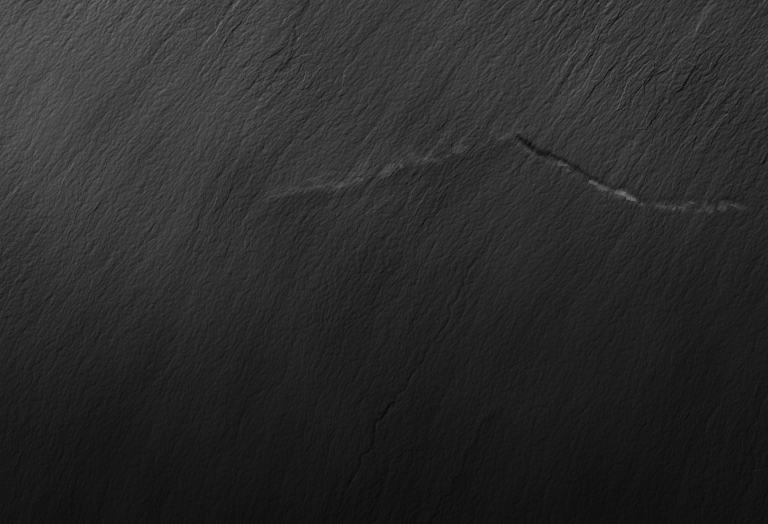
A WebGL 2 fragment shader for this texture:

```glsl
#version 300 es
precision highp float;

uniform vec2 u_resolution;
out vec4 fragColor;

vec2 hash2(vec2 cell) {
    vec3 v = fract(vec3(cell.xyx) * vec3(0.1031, 0.1030, 0.0973));
    v += dot(v, v.yzx + 33.33);
    return fract((v.xx + v.yz) * v.zy);
}

// Squared distance to the nearest scattered point, and that point's random id
vec2 cellular(vec2 p) {
    vec2 base = floor(p);
    vec2 nearest = vec2(9.0, 0.0);
    for (int y = -1; y <= 1; y++) {
        for (int x = -1; x <= 1; x++) {
            vec2 cell = base + vec2(x, y);
            vec2 jitter = hash2(cell);
            vec2 d = cell + jitter - p;
            float dist = dot(d, d);
            if (dist < nearest.x) nearest = vec2(dist, jitter.x);
        }
    }
    return nearest;
}

// Layered sines, roughly -1 to 1
float waves(vec2 p) {
    float sum = 0.0;
    float amp = 0.5;
    for (int i = 0; i < 4; i++) {
        sum += amp * sin(p.x + 1.7 * sin(p.y * 0.8 + float(i))) * cos(p.y * 0.9 + 0.6 * p.x);
        p = mat2(1.5, 1.1, -1.1, 1.5) * p + 2.3;
        amp *= 0.55;
    }
    return sum;
}

// Coordinates along and across the cleavage, which leans over towards the top
vec2 cleavage(vec2 p) {
    return vec2(p.y + 0.3 * p.x, p.x - 0.28 * p.y - 0.28 * p.y * p.y);
}

// Faceted grain, faint flakes and sparse sharp-edged plates
float slateHeight(vec2 p, float plates) {
    vec2 q = cleavage(p);
    q.y += 0.010 * waves(q * vec2(9.0, 14.0)) + 0.004 * waves(p * 55.0);
    vec2 grain = cellular(q * vec2(110.0, 165.0) + 19.0);
    float h = -0.18 * cellular(q * vec2(7.0, 34.0)).x;
    h -= 0.17 * cellular(q * vec2(22.0, 80.0) + 7.0).x;
    h += 0.09 * grain.y - 0.17 * grain.x;
    float plate = cellular(q * vec2(8.0, 30.0) + 31.0).y;
    float chip = cellular(q * vec2(26.0, 62.0) + 53.0).y;
    return h + plates * (plate * plate + 0.7 * chip * chip);
}

float span(float t, float start, float end, float fade) {
    return smoothstep(start, start + fade, t) * (1.0 - smoothstep(end - fade, end, t));
}

float ridge(float offset, float width) {
    return exp(-offset * offset / (width * width));
}

// Dark fissure with a lit lip on one side
float fissure(float offset, float width) {
    return 0.45 * ridge(offset - 1.8 * width, width) - ridge(offset, width);
}

float baseTone(vec2 p, float aspect) {
    float tone = mix(0.066, 0.228, smoothstep(-0.12, 1.02, p.y));
    vec2 corner = p - vec2(0.0, 1.0);
    tone += 0.078 * exp(-3.5 * dot(corner, corner));
    tone += 0.016 * ridge(length(p - vec2(0.25, 0.62)), 0.35);
    tone -= 0.030 * smoothstep(0.78, 1.0, p.x / aspect) * smoothstep(0.1, 0.5, p.y);
    return tone;
}

void main() {
    vec2 p = gl_FragCoord.xy / u_resolution.y;
    float aspect = u_resolution.x / u_resolution.y;

    // Relief lit from the upper left
    vec2 bent = p + 0.020 * vec2(waves(p * 4.0), waves(p * 3.5 + 5.0));
    vec2 toLight = vec2(-0.0010, 0.0011);
    float rightTop = smoothstep(0.75, 1.45, p.x) * smoothstep(0.4, 1.0, p.y);
    float plates = 0.03 + 0.13 * smoothstep(-0.15, 0.5, waves(p * 6.0 + 2.0)) + 0.10 * rightTop;
    float slope = slateHeight(bent - toLight, plates) - slateHeight(bent + toLight, plates);
    float roughness = 0.95 + 0.40 * rightTop + 0.25 * waves(p * 5.0 + 3.0);

    float shade = 1.0 + 1.9 * roughness * slope;
    shade += 0.10 * waves(cleavage(p) * vec2(5.0, 21.0));
    shade += 0.11 * waves(p * 7.0 + 11.0);

    // Pale, crumbling ridges across the upper half
    float wobble = 0.020 * waves(p * 15.0) + 0.010 * waves(p * 58.0);
    vec2 crumb = cellular(p * vec2(52.0, 110.0));
    float broken = max(0.0, 1.7 * crumb.y - 0.6 * crumb.x + 0.9 * waves(p * 34.0));
    float risingEdge = p.y - 0.618 - 0.27 * (p.x - 0.515) + wobble;
    float risingSpan = span(p.x, 0.48, 1.04, 0.06);
    shade += 0.26 * broken * ridge(risingEdge, 0.007) * risingSpan;
    shade += 0.13 * broken * ridge(risingEdge - 0.015, 0.020) * risingSpan;
    shade -= 0.10 * ridge(risingEdge + 0.022, 0.014) * risingSpan;
    float hollow = p.x - 1.34;
    float hollowEdge = p.y - 0.605 - 0.95 * hollow * hollow + 0.8 * wobble;
    float hollowSpan = span(p.x, 0.96, 1.44, 0.05);
    float towardsRight = smoothstep(0.98, 1.25, p.x);
    shade += mix(0.35, 0.75, towardsRight) * broken * ridge(hollowEdge, 0.007) * hollowSpan;
    shade -= mix(0.55, 0.10, towardsRight) * ridge(hollowEdge - 0.012, 0.006) * hollowSpan;

    // Long fissures running down to the left
    float longCrack = p.x - 0.62 - 0.56 * p.y + wobble;
    float faintness = 0.7 + 0.6 * waves(p * 9.0 + 4.0);
    shade += 0.55 * faintness * fissure(longCrack, 0.003) * span(p.y, -0.1, 0.66, 0.25);
    float curvedCrack = p.x - 0.82 - 0.3 * p.y - 1.4 * p.y * p.y + 1.5 * wobble;
    shade += 0.40 * faintness * fissure(-curvedCrack, 0.005) * span(p.y, -0.1, 0.36, 0.12);
    float upperCrack = p.x - 0.505 - 0.6 * (p.y - 0.83) + 1.5 * wobble;
    shade += 0.40 * faintness * fissure(upperCrack, 0.005) * span(p.y, 0.78, 1.1, 0.10);

    float tone = baseTone(p, aspect) * max(shade, 0.25);
    fragColor = vec4(vec3(clamp(tone, 0.0, 1.0)), 1.0);
}
```
